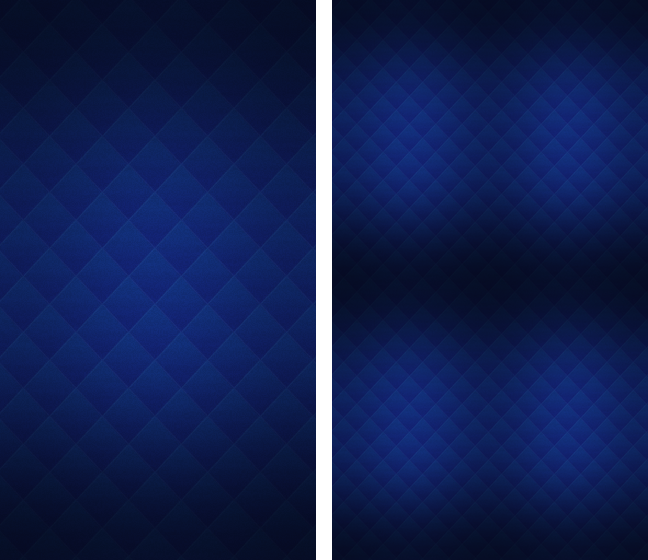
Left: one tile. Right: repeated 2 by 2.
A WebGL 2 fragment shader for this pattern:

```glsl
#version 300 es
precision highp float;

#define REPEATS vec2(6.0, 10.0)
#define LATTICE_ORIGIN vec2(0.4907, 0.5566)
#define TOP_TONE vec3(0.070, 0.193, 0.490)
#define BOTTOM_TONE vec3(0.073, 0.134, 0.450)
#define SEAM_TONE vec3(0.150, 0.290, 0.580)
#define SEAM_STRENGTH 0.30
#define SEAM_HALF_WIDTH 0.010
#define EDGE_LIGHT 0.20
#define SIDE_FALLOFF 0.30
#define END_FALLOFF 0.80
#define GRAIN_CELLS vec2(288.0, 512.0)
#define GRAIN_AMOUNT 0.09

uniform vec2 u_resolution;
out vec4 fragColor;

const float PI = 3.14159265;

float hash(vec2 cell) {
    vec3 p = fract(cell.xyx * vec3(0.1031, 0.1030, 0.0973));
    p += dot(p, p.yzx + 33.33);
    return fract((p.x + p.y) * p.z);
}

// Sawtooth whose falling edge is softened over one pixel.
vec2 smoothSaw(vec2 x, vec2 pixel) {
    vec2 f = fract(x);
    return min(f, (1.0 - f) * (1.0 - pixel) / pixel);
}

// Faint horizontal streaks; whole frequencies wrap at the edges.
float streaks(vec2 uv) {
    float y = 2.0 * PI * uv.y;
    float drift = sin(2.0 * PI * uv.x * 2.0);
    return 0.5 * sin(y * 37.0 + drift) + 0.3 * sin(y * 61.0 - drift)
         + 0.2 * sin(y * 97.0 + 2.0 * drift);
}

// Light is strongest in the middle and periodic on both axes.
float vignette(vec2 uv) {
    vec2 s = abs(sin(PI * (uv - 0.5)));
    float side = 1.0 - SIDE_FALLOFF * s.x * s.x;
    float ends = 1.0 - END_FALLOFF * pow(s.y, 2.8);
    return mix(EDGE_LIGHT, 1.0, side * ends);
}

void main() {
    vec2 uv = gl_FragCoord.xy / u_resolution;

    // Diagonal axes: seams lie on whole numbers.
    vec2 grid = (uv - LATTICE_ORIGIN) * REPEATS;
    vec2 diagonal = vec2(grid.x + grid.y, grid.x - grid.y);
    vec2 step1 = REPEATS / u_resolution;
    vec2 pixel = vec2(min(step1.x + step1.y, 0.5));

    // Each diamond fades from its top corner to its bottom corner.
    vec2 local = smoothSaw(diagonal, pixel);
    float height = 0.5 + 0.5 * (local.x - local.y);
    vec3 color = mix(BOTTOM_TONE, TOP_TONE, smoothstep(0.1, 0.9, height));

    // Thin pale seams.
    vec2 toSeam = abs(fract(diagonal + 0.5) - 0.5);
    vec2 seam = 1.0 - smoothstep(vec2(0.0), SEAM_HALF_WIDTH + 0.6 * pixel, toSeam);
    color = mix(color, SEAM_TONE, SEAM_STRENGTH * max(seam.x, seam.y));

    // Cloth grain and streaks.
    float grain = hash(floor(uv * GRAIN_CELLS)) - 0.5;
    color *= 1.0 + GRAIN_AMOUNT * grain + 0.018 * streaks(uv);

    fragColor = vec4(color * vignette(uv), 1.0);
}
```
